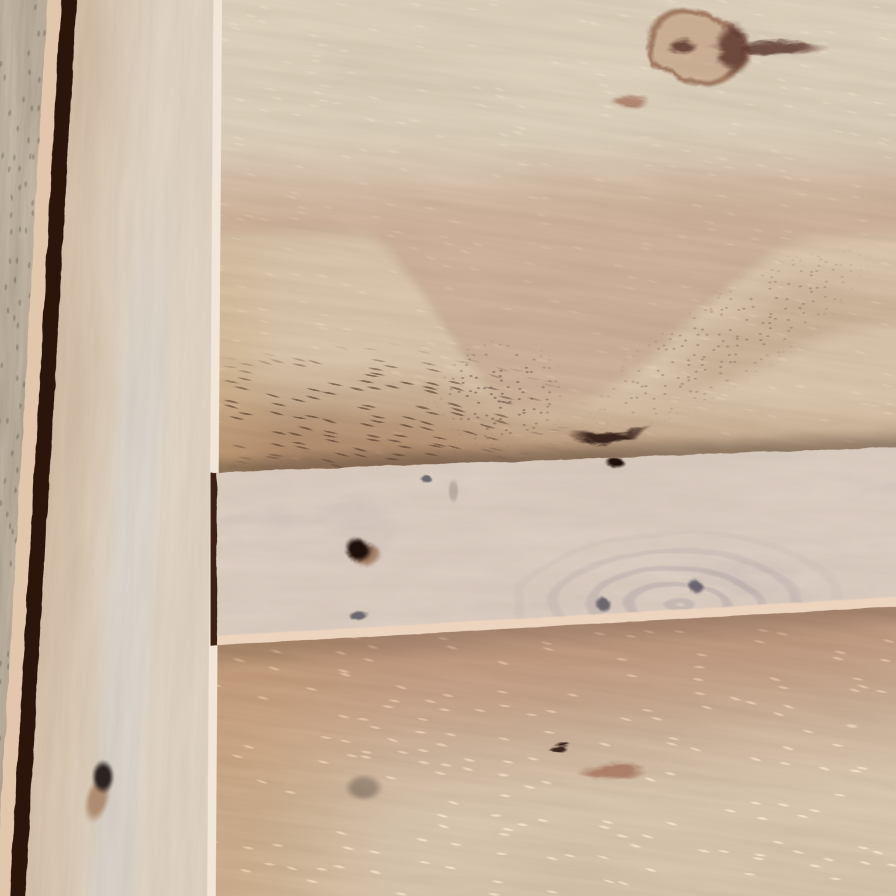
Reproduce this texture procedurally as a WebGL 1 fragment shader.

```glsl
precision highp float;
// Weathered timber: a plywood panel framed by an upright board and a crossing batten.
uniform vec2 u_resolution;

vec2 hash2(vec2 p) {
  return fract(sin(vec2(dot(p, vec2(127.1, 311.7)), dot(p, vec2(269.5, 183.3)))) * 4375.8);
}

// Cellular noise, keeping only a random share of the cells
float flecks(vec2 p, float share) {
  vec2 base = floor(p);
  float nearest = 9., id = 0.;
  for (int j = -1; j <= 1; j++) {
    for (int i = -1; i <= 1; i++) {
      vec2 cell = base + vec2(float(i), float(j));
      vec2 h = hash2(cell);
      float d = length(cell + .15 + .7 * h - p);
      if (d < nearest) { nearest = d; id = fract(h.x * 7.3 + h.y * 3.1); }
    }
  }
  return smoothstep(.3, .08, nearest) * step(id, share);
}

// Layered sines, roughly -1 to 1
float waves(vec2 p) {
  float sum = 0., amp = .5;
  for (int i = 0; i < 5; i++) {
    sum += amp * sin(p.x + 1.7 * sin(p.y * .8 + float(i))) * cos(p.y + 1.3 * sin(p.x * .7));
    p = mat2(1.5, 1.1, -1.1, 1.5) * p + 2.3;
    amp *= .6;
  }
  return sum;
}

float spot(vec2 p, float x, float y, float rx, float ry) {
  return smoothstep(1.4, .6, length((p - vec2(x, y)) / vec2(rx, ry)));
}

float inside(float d) {
  return smoothstep(-.75, .75, d * u_resolution.y);
}

vec3 panel(vec2 p) {
  float n = waves(p * vec2(7, 12));
  float y = p.y + .008 * n;
  // Upper veneer: pale top, pink belt, valley-shaped figure
  vec3 c = mix(vec3(.79, .68, .59), vec3(.85, .8, .72), smoothstep(.75, .86, y));
  float depth = .75 - .19 * smoothstep(.4, .58, p.x) + .185 * smoothstep(.63, .92, p.x) - y;
  c = mix(c, vec3(.84, .77, .67), .85 * smoothstep(-.005, .025, depth));
  float inner = y - .54 - .085 * smoothstep(.74, 1., p.x);
  float hollow = smoothstep(.02, .09, depth) * smoothstep(0., .03, inner);
  c = mix(c, vec3(.77, .67, .57), .7 * hollow * smoothstep(.62, .8, p.x));
  float low = smoothstep(.61, .49, y + .05 * smoothstep(.35, .9, p.x));
  c = mix(c, vec3(.67, .52, .4), .9 * low);
  c = mix(c, vec3(.8, .66, .48), .4 * smoothstep(.33, .24, p.x) * smoothstep(.85, .55, y));
  // Dark slanting streaks and pits
  vec2 slant = vec2(p.x, y + .2 * p.x);
  c = mix(c, vec3(.35, .25, .19), .65 * spot(p, .4, .54, .2, .06) * flecks(slant * vec2(28, 190), .42));
  float pits = spot(p, .56, .56, .06, .05) + .6 * spot(p, .81, .175 + .55 * p.x, .13, .05);
  c = mix(c, vec3(.43, .36, .32), .6 * pits * flecks(p * vec2(110, 170), .4));
  // Lower veneer
  vec3 lower = mix(vec3(.83, .76, .67), vec3(.73, .58, .48), smoothstep(.02, .26, y - .08 * p.x));
  lower = mix(lower, vec3(.76, .61, .46), .6 * smoothstep(.48, .24, p.x));
  lower *= 1. - .25 * spot(p, .406, .121, .017, .012);
  c = mix(c, lower, step(p.y, .4));
  c += (.03 + .08 * smoothstep(.36, .25, p.y)) * flecks(slant * vec2(35, 140), .15);
  c += .014 * n + .022 * waves(vec2(p.x * 10., p.y * 150. + p.x * 20.));
  // Knot with a ragged dark tail
  vec2 k = p - vec2(.777, .948);
  k = vec2(k.x - .35 * k.y, k.y + .3 * k.x) + .006 * waves(p * 55.);
  float r = length(k / vec2(.058, .043));
  c = mix(c, vec3(.73, .56, .43), .5 * smoothstep(1.05, .8, r));
  c = mix(c, vec3(.52, .32, .22), .65 * smoothstep(.14, 0., abs(r - .97)));
  vec2 w = p + .005 * waves(p * vec2(40, 140));
  float tail = max(spot(w, .818, .945, .017, .024), spot(w, .857, .947, .053, .007));
  c = mix(c, vec3(.34, .19, .16), .8 * max(tail, spot(w, .762, .948, .013, .008)));
  float rust = spot(w, .703, .887, .017, .008) + spot(w, .684, .138, .03, .008);
  c = mix(c, vec3(.6, .38, .29), .65 * rust);
  // Curved gouge and a speck
  float gouge = spot(w, .679, .511 + 4. * pow(abs(p.x - .67), 2.), .036, .0055);
  gouge += spot(w, .625, .165, .008, .004);
  return mix(c, vec3(.17, .09, .07), .9 * gouge);
}

vec3 batten(vec2 p, float height) {
  float n = waves(p * vec2(9, 22));
  vec3 c = vec3(.85, .79, .745) + .018 * n + .014 * waves(p * vec2(14, 110));
  // Bluish growth arches and stains
  float arch = length((p - vec2(.76, .325)) * vec2(1, 2.2)) + .012 * n;
  float rings = smoothstep(.3, 1., sin(arch * 150.)) * smoothstep(.24, .05, arch);
  c = mix(c, vec3(.65, .61, .62), .38 * rings + .22 * smoothstep(.2, .9, n));
  vec2 w = p + .003 * waves(p * 80.);
  float stain = spot(w, .777, .346, .008, .008) + spot(w, .401, .314, .008, .005)
    + spot(w, .673, .325, .008, .008) + spot(w, .475, .464, .006, .004);
  c = mix(c, vec3(.29, .28, .34), .75 * stain);
  // Chip, drilled hole, nail and bright lower edge
  c *= 1. - .15 * spot(p, .506, .452, .005, .011);
  c = mix(c, vec3(.58, .42, .31), .8 * spot(w, .408, .382, .014, .012));
  c = mix(c, vec3(.12, .06, .04), max(spot(w, .4, .387, .013, .012), spot(w, .687, .484, .01, .006)));
  return mix(c, vec3(.93, .83, .75), smoothstep(.012, .009, height));
}

vec3 upright(vec2 p, float u) {
  float n = waves(vec2(u * 28., p.y * 6.));
  vec3 c = mix(vec3(.82, .74, .65), vec3(.86, .81, .75), smoothstep(0., .12, u + .02 * n));
  float band = smoothstep(.035, .012, abs(p.x - .125 - .06 * p.y)) * smoothstep(.85, .5, p.y);
  c = mix(c, vec3(.83, .81, .78), .7 * band) + .016 * n + .016 * waves(vec2(u * 190., p.y * 12.));
  c = mix(c, vec3(.65, .49, .37), .8 * spot(p, .087 + .2 * p.y, .108, .011, .021));
  return mix(c, vec3(.17, .14, .13), spot(p, .115, .133, .01, .015));
}

void main() {
  vec2 p = gl_FragCoord.xy / u_resolution;
  float rough = .0015 * waves(p * 60.);
  float u = p.x - .0195 - .0575 * p.y - rough;
  float seam = p.x - .236 - .007 * p.y;
  float above = p.y - .464 - .037 * p.x - rough;
  float height = p.y - .266 - .057 * p.x - .5 * rough;
  // Panel with contact shadows, then the boards over it
  vec3 c = panel(p);
  c *= 1. - .24 * smoothstep(.025, 0., abs(above)) - .13 * smoothstep(.035, 0., abs(height));
  c = mix(c, upright(p, u), inside(-seam));
  c = mix(c, vec3(.95, .9, .85), inside(.0048 - abs(seam)));
  float span = inside(-above) * inside(height);
  c = mix(c, vec3(.24, .13, .08), span * inside(.004 - abs(p.x - .239)));
  c = mix(c, batten(p, height), span * inside(p.x - .242 - rough));
  // Neighbouring board, its bright edge and the dark gap
  vec3 side = vec3(.72, .67, .6) + .06 * waves(vec2(u * 130., p.y * 9.));
  side *= 1. - .18 * flecks(vec2(u * 130., p.y * 60.), .3);
  side = mix(side, vec3(.89, .78, .68), inside(u + .024));
  c = mix(c, side, inside(-u));
  c = mix(c, vec3(.17, .08, .04), inside(.0085 - abs(u)));
  gl_FragColor = vec4(c, 1);
}
```
